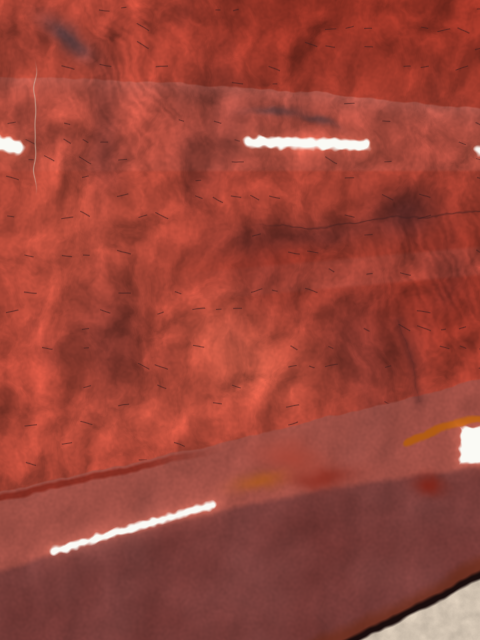
Reproduce this texture procedurally as a Shadertoy shader.

```glsl
// Glossy red lacquered sheet with dents, stains, window reflections and a pale stone corner.

// Palette
const vec3 RED = vec3(.665, .265, .205);
const vec3 DEEP_RED = vec3(.5, .135, .09);
const vec3 CORAL = vec3(.9, .43, .33);
const vec3 ROSE = vec3(.67, .37, .33);
const vec3 MAUVE = vec3(.44, .225, .215);
const vec3 STAIN = vec3(.25, .12, .12);
const vec3 SLATE = vec3(.29, .22, .24);
const vec3 OCHRE = vec3(.7, .36, .06);
const vec3 STONE = vec3(.82, .76, .69);
const vec3 GLARE = vec3(.98, .98, .96);

// Surface
const float RELIEF = .65;
const float GRAIN = .07;
const float WARP = .035;
const float SCRATCH_ROWS = 34.;

vec2 hash2(vec2 p) {
    vec3 q = fract(p.xyx * vec3(.1031, .103, .0973));
    q += dot(q, q.yzx + 33.33);
    return fract((q.xx + q.yz) * q.zy);
}

float corner(vec2 cell, vec2 f, vec2 o) {
    return dot(hash2(cell + o) * 2. - 1., f - o);
}

float gnoise(vec2 p) {
    vec2 i = floor(p), f = p - i, e = vec2(1, 0);
    vec2 u = f * f * (3. - 2. * f);
    return mix(mix(corner(i, f, e.yy), corner(i, f, e.xy), u.x),
               mix(corner(i, f, e.yx), corner(i, f, e.xx), u.x), u.y);
}

float fbm(vec2 p) {
    float sum = 0., amp = .6;
    for (int i = 0; i < 5; i++) {
        sum += amp * gnoise(p);
        p = mat2(1.6, 1.2, -1.2, 1.6) * p + 7.3;
        amp *= .5;
    }
    return sum;
}

// Soft tilted ellipse
float spot(vec2 p, vec2 centre, vec2 radius, float tilt) {
    float c = cos(tilt), s = sin(tilt);
    vec2 d = mat2(c, -s, s, c) * (p - centre) / radius;
    return exp(-dot(d, d));
}

float segment(vec2 p, vec2 a, vec2 b) {
    vec2 d = b - a;
    return length(p - a - d * clamp(dot(p - a, d) / dot(d, d), 0., 1.));
}

float fill(float d, float soft) { return 1. - smoothstep(-soft, soft, d); }

// Short dark nicks, one candidate per cell
float scratches(vec2 p, float px) {
    vec2 g = p * SCRATCH_ROWS, cell = floor(g);
    vec2 h = hash2(cell + 11.), k = hash2(cell + 71.);
    vec2 mid = .4 + .2 * h;
    vec2 arm = vec2(.32, .3 * k.x - .2) * (.3 + .7 * k.y);
    float d = segment(g - cell, mid - arm, mid + arm) / SCRATCH_ROWS;
    return fill(d - .0007, px) * step(.76, h.x);
}

// Surface colour and warped position, shared with dab
vec3 col;
vec2 q;

void dab(vec3 tint, float amount, vec2 centre, vec2 radius, float tilt) {
    col = mix(col, tint, amount * spot(q, centre, radius, tilt));
}

void mainImage(out vec4 fragColor, in vec2 fragCoord) {
    float px = 1. / iResolution.y;
    vec2 p = fragCoord * px;
    float x = p.x;
    vec2 warp = vec2(fbm(p * 9.), fbm(p * 9. + 31.));
    q = p + WARP * warp;

    // Heights below the reflection edges and the stone edge
    float y = p.y - .007 * gnoise(vec2(x * 17., 3)) - .003 * gnoise(p * 65.);
    float topEdge = .88 - .02 * x - .065 * x * x - y;
    float lowEdge = .232 + .21 * x + .03 * x * x - y;
    float mauveEdge = .108 + .32 * x - .14 * x * x - y;
    float rim = .5 * (x - .547) - y;

    // Broad tones
    col = mix(RED, DEEP_RED, .55 * smoothstep(.68, 1., y) * smoothstep(.1, .5, x));
    dab(DEEP_RED, .4, vec2(.43, .585), vec2(.1, .045), .1);
    dab(DEEP_RED, .5, vec2(.7, .55), vec2(.14, .16), .3);
    dab(CORAL, .5, vec2(.375, .45), vec2(.1, .06), -.5);
    dab(CORAL, .22, vec2(.13, .64), vec2(.13, .2), 0.);
    dab(CORAL, .2, vec2(.26, .36), vec2(.22, .07), .2);

    // Stains
    col = mix(col, STAIN, .32 * smoothstep(.02, .4, fbm(p * vec2(7, 4.5) + 4.)));
    dab(SLATE, .8, vec2(.105, .94), vec2(.045, .018), -.75);
    dab(STAIN, .75, vec2(.635, .668), vec2(.05, .038), .1);
    dab(STAIN, .5, vec2(.49, .635), vec2(.14, .025), .1);
    dab(STAIN, .4, vec2(.57, .46), vec2(.07, .09), 0.);
    dab(STAIN, .4, vec2(.17, .47), vec2(.06, .09), 0.);
    dab(STAIN, .4, vec2(.165, .79), vec2(.025, .12), 0.);

    // Upper reflections
    float upper = fill(-topEdge, .002) * fill(.733 - p.y, .003);
    col = mix(col, ROSE, upper * (.12 + .16 * smoothstep(.1, .4, x) + .4 * exp(-max(topEdge, 0.) * 38.)));
    dab(SLATE, .6, vec2(.43, .823), vec2(.04, .008), -.05);
    dab(SLATE, .6, vec2(.5, .805), vec2(.03, .007), -.3);
    float pane = fill(abs(p.y - .525 - .09 * x) - .022, .004);
    col = mix(col, ROSE, .22 * pane * smoothstep(.2, .55, x));

    // Lower reflection and mauve shade
    float lower = fill(-lowEdge, .002);
    col = mix(col, mix(ROSE, MAUVE, .3), .7 * lower);
    col = mix(col, MAUVE + .08 * warp.x, .88 * fill(-mauveEdge, .007));
    float lip = fill(abs(lowEdge - .009) - .005, .003);
    col = mix(col, DEEP_RED, .75 * lip * fill(x - .28, .08));

    // Dents, folds, wrinkles and nicks
    vec2 r = p * vec2(19, 14) + warp;
    float bump = fbm(r) - fbm(r + vec2(-.22, .28));
    float fold = gnoise(q * vec2(22, 3));
    float wrinkle = sin(420. * (q.x + .35 * q.y * q.y) + 14. * warp.y)
        * (spot(p, vec2(.69, .56), vec2(.1, .13), 0.) + spot(p, vec2(.21, .87), vec2(.06, .13), .3));
    col *= 1. + (1. - .7 * lower) * (RELIEF * bump + .22 * fold + .06 * wrinkle);
    col *= 1. + GRAIN * gnoise(p * 170.);
    col = mix(col, STAIN, .45 * exp(-130. * segment(q, vec2(.635, .5), vec2(.655, .37))));
    float ridge = abs(q.y - .62 - .06 * x);
    col = mix(col, STAIN, .5 * fill(ridge - .001, .002) * smoothstep(.38, .46, x));
    col = mix(col, STAIN, .65 * scratches(p + .01 * warp, px) * (1. - lower));

    // Patches in the lower reflection
    float streak = segment(q, vec2(.635, .314), vec2(.76, .345));
    col = mix(col, OCHRE, .9 * fill(streak - .006, .003));
    dab(OCHRE, .55, vec2(.41, .249), vec2(.04, .014), .2);
    dab(DEEP_RED, .7, vec2(.508, .255), vec2(.045, .012), .1);
    dab(DEEP_RED, .85, vec2(.67, .244), vec2(.022, .014), -.3);
    dab(RED, .7, vec2(.46, .285), vec2(.055, .025), -.3);

    // Lamp glare with broken edges
    float lamp = segment(p, vec2(.389, .778), vec2(.571, .773)) - .008;
    lamp = min(lamp, segment(p, vec2(.084, .139), vec2(.332, .211)) - .0055);
    lamp = min(lamp, segment(p, vec2(0, .777), vec2(.026, .769)) - .011);
    lamp = min(lamp, length(p - vec2(.75, .765)) - .008);
    vec2 box = abs(p - vec2(.75, .304)) - vec2(.031, .028);
    lamp = min(lamp, max(box.x, box.y)) + .006 * gnoise(p * 90.);
    col += vec3(.16, .09, .07) * exp(-max(lamp, 0.) * 90.);
    float drip = abs(x - .055 - .012 * gnoise(vec2(p.y * 32., 8)));
    drip = fill(drip - .0008, .0015) * fill(abs(p.y - .8) - .09, .02);
    col = mix(col, STONE, .6 * drip);
    col = mix(col, GLARE, fill(lamp, .0015 + px));

    // Rusty rim, dark gap and stone
    col = mix(col, vec3(.42, .17, .09), .65 * fill(-rim - .022 + .02 * warp.x, .012));
    col = mix(col, STAIN * .4, fill(-rim - .004, .004));
    col = mix(col, STONE * (1. + .25 * fbm(p * 40.)), fill(.008 - rim, .002 + px));

    fragColor = vec4(clamp(col, 0., 1.), 1);
}
```
